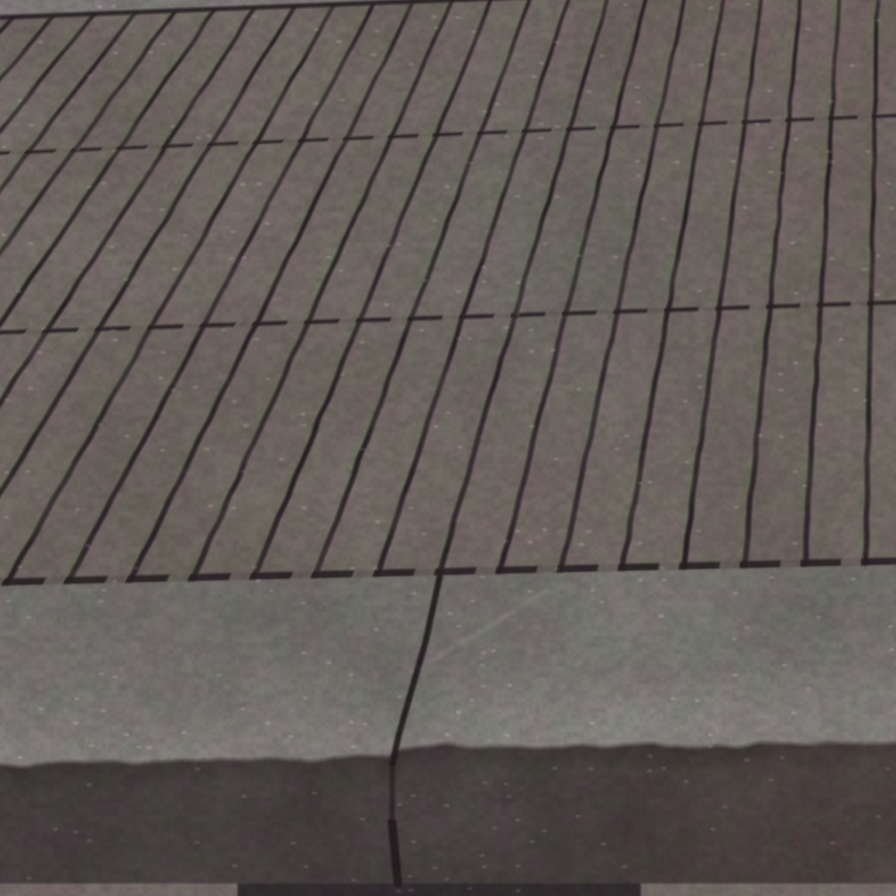
Write a WebGL 2 fragment shader that draws this texture.

```glsl
#version 300 es
precision highp float;
// Grooved stone paving receding behind a jointed kerb, seen in perspective.

#define GROOVE_SPACING 0.0431
#define GROOVE_SPREAD 0.0389
#define GROOVE_WIDTH 0.0030
#define DASH_LENGTH 0.66
#define SOFTNESS 0.0024
#define GRAIN 0.085
#define CHROMA 0.035
#define PAVING vec3(0.420, 0.388, 0.368)
#define KERB_TOP vec3(0.438, 0.427, 0.412)
#define KERB_FRONT vec3(0.270, 0.244, 0.242)
#define GAP_DARK vec3(0.150, 0.125, 0.135)

uniform vec2 u_resolution;
out vec4 fragColor;

float hash(vec2 p) {
    vec3 q = fract(p.xyx * 0.1031);
    q += dot(q, q.yzx + 33.33);
    return fract((q.x + q.y) * q.z);
}

float noise(vec2 p) {
    vec2 i = floor(p), f = fract(p);
    f = f * f * (3.0 - 2.0 * f);
    return mix(mix(hash(i), hash(i + vec2(1, 0)), f.x),
               mix(hash(i + vec2(0, 1)), hash(i + vec2(1, 1)), f.x), f.y);
}

float fbm(vec2 p) {
    float sum = 0.0, amp = 0.5;
    for (int i = 0; i < 4; i++) {
        sum += amp * noise(p);
        p = p * 2.03 + 17.3;
        amp *= 0.5;
    }
    return sum / 0.9375;
}

float soft() { return max(SOFTNESS, 0.75 / u_resolution.y); }

// 1 inside a stroke of the given half width
float stroke(float dist, float halfWidth) {
    return 1.0 - smoothstep(halfWidth - soft(), halfWidth + soft(), abs(dist));
}

// 0 before the edge, 1 past it
float past(float dist) { return smoothstep(-soft(), soft(), dist); }

float segment(vec2 p, vec2 a, vec2 b) {
    vec2 ab = b - a;
    return length(p - a - ab * clamp(dot(p - a, ab) / dot(ab, ab), 0.0, 1.0));
}

// Pale flecks, one at most per jittered cell
float flecks(vec2 p, float cells, float density) {
    vec2 id = floor(p * cells);
    vec2 centre = 0.3 + 0.4 * vec2(hash(id + 3.1), hash(id + 8.7));
    float d = length((fract(p * cells) - centre) * vec2(0.8, 1.2));
    return step(1.0 - density, hash(id + 21.0)) * smoothstep(0.28, 0.08, d);
}

// Slabs with converging grooves and three rows of dashed cross joints
vec3 paving(vec2 p) {
    vec3 col = PAVING + (fbm(p * 7.0) - 0.5) * 0.07;
    col += vec3(-0.012, 0.0, 0.002) * smoothstep(0.3, 0.0, length(p - vec2(0.62, 0.28)));
    col -= vec3(0.008, 0.018, 0.018) * smoothstep(0.5, 1.0, p.x) * smoothstep(0.45, 0.0, p.y);

    float spacing = GROOVE_SPACING + GROOVE_SPREAD * p.y;
    float vanishX = 0.9794 - 0.0215 * p.y;
    float g = (p.x - vanishX) / spacing;
    float id = floor(g + 0.5);
    float lean = GROOVE_SPREAD * id - 0.0215;
    float dist = (g - id) * spacing / sqrt(1.0 + lean * lean);
    dist += (noise(vec2(id * 9.0, p.y * 45.0)) - 0.5) * 0.002;

    // Coloured fringes either side, then the dark gap
    col += vec3(-0.012, 0.006, -0.014) * stroke(dist + 0.006, 0.003);
    col += vec3(0.014, -0.006, 0.014) * stroke(dist - 0.006, 0.003);
    float wear = 0.68 + 0.32 * noise(vec2(id * 5.0, p.y * 26.0));
    float width = GROOVE_WIDTH * (0.72 + 0.5 * p.y);
    col = mix(col, GAP_DARK, stroke(dist, width) * wear);

    // Each row: height at the left, rise to the right, half thickness
    const vec3 rows[3] = vec3[3](vec3(0.650, 0.0235, 0.0043),
                                 vec3(0.371, 0.0335, 0.0023),
                                 vec3(0.171, 0.0420, 0.0018));
    float along = fract(g + 0.1);
    float dash = smoothstep(0.0, 0.05, along) * (1.0 - smoothstep(DASH_LENGTH, DASH_LENGTH + 0.07, along));
    for (int i = 0; i < 3; i++) {
        float rowDist = p.y - rows[i].x + rows[i].y * p.x;
        col = mix(col, GAP_DARK, stroke(rowDist, rows[i].z) * (0.12 + 0.78 * dash));
    }

    // Far border
    float far = p.y - 0.0195 + 0.039 * p.x;
    col = mix(vec3(0.47, 0.455, 0.45), col, past(far));
    return mix(col, GAP_DARK, 0.9 * stroke(far, 0.0026));
}

// Kerb with a worn lip, shaded front, base strip and one crooked joint
vec3 kerb(vec2 p) {
    float lip = mix(0.853 - 0.020 * p.x, 0.834 - 0.004 * p.x, smoothstep(0.43, 0.45, p.x));
    float fromLip = p.y - lip + (noise(vec2(p.x * 40.0, 4.0)) - 0.5) * 0.006;
    vec3 top = KERB_TOP + (fbm(p * 9.0 + 5.0) - 0.5) * 0.08;
    top += 0.055 * smoothstep(-0.10, 0.0, fromLip);
    top += 0.035 * stroke(segment(p, vec2(0.46, 0.75), vec2(0.61, 0.66)), 0.003);
    vec3 front = KERB_FRONT + (fbm(p * 11.0) - 0.5) * 0.08;
    front += vec3(0.018, 0.006, -0.002) * smoothstep(0.55, 1.0, p.x);
    front -= 0.035 * smoothstep(0.035, 0.0, fromLip);
    vec3 col = mix(top, front, smoothstep(-0.004, 0.005, fromLip));

    float lit = 1.0 - past(p.x - 0.265) + past(p.x - 0.715);
    vec3 base = mix(vec3(0.19, 0.17, 0.18), vec3(0.44, 0.40, 0.385), lit);
    col = mix(col, base, past(p.y - 0.986));

    float upper = min(segment(p, vec2(0.492, 0.638), vec2(0.475, 0.716)),
                      segment(p, vec2(0.475, 0.716), vec2(0.445, 0.820)));
    upper = min(upper, segment(p, vec2(0.445, 0.820), vec2(0.438, 0.853)));
    float middle = segment(p, vec2(0.438, 0.853), vec2(0.4375, 0.915));
    float lower = segment(p, vec2(0.4375, 0.918), vec2(0.444, 0.985));
    float joint = max(stroke(upper, 0.0034), max(0.65 * stroke(middle, 0.003), stroke(lower, 0.0048)));
    return mix(col, GAP_DARK * 0.85, 0.92 * joint);
}

void main() {
    // Canvas units, measured downward from the far edge
    vec2 p = gl_FragCoord.xy / u_resolution;
    p.y = 1.0 - p.y;
    float kerbStart = p.y - 0.654 + 0.0235 * p.x;
    vec3 col = mix(paving(p), kerb(p), past(kerbStart));

    // Stone grain, colour mottling and pale flecks
    float grain = 0.6 * noise(p * vec2(110.0, 150.0)) + 0.4 * noise(p * 260.0 + 40.0) - 0.5;
    col *= 1.0 + grain * GRAIN * 2.0;
    col += vec3(0.5, -0.5, 0.5) * CHROMA * (noise(p * 48.0 + 70.0) - 0.5);
    col += 0.07 * flecks(p, 75.0, 0.06);
    fragColor = vec4(clamp(col, 0.0, 1.0), 1.0);
}
```
